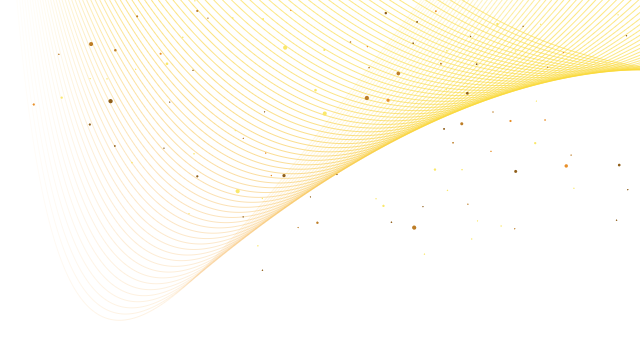
Write a WebGL 2 fragment shader that draws this background.

```glsl
#version 300 es
precision highp float;

uniform vec2 u_resolution;
out vec4 outColor;

vec3 hash3(vec2 p) {
    vec3 q = fract(p.xyx * vec3(0.1031, 0.1030, 0.0973));
    q += dot(q, q.yxz + 33.33);
    return fract((q.xxy + q.yzz) * q.zyx);
}

// Coverage of a shape of half width r at distance d, kept thin below one pixel
float coverage(float d, float r, float pixel) {
    float wide = max(r, 0.5 * pixel);
    return clamp((wide - d) / pixel + 0.5, 0.0, 1.0) * r / wide;
}

// Fan of curves, each tangent to one rising envelope
vec3 drawFan(vec3 color, vec2 p, float pixel) {
    float toCrest = 1.7655 - p.x;
    float reach = max(abs(toCrest), 1e-4);
    float envelope = 0.807 - 0.397 * pow(reach, 1.805);
    float envelopeSlope = 0.7166 * pow(reach, 0.805) * sign(toCrest);

    vec3 ink = mix(vec3(0.96, 0.68, 0.30), vec3(0.98, 0.85, 0.22),
                   smoothstep(0.5, 1.4, p.y + 0.5 * p.x));
    float leftFade = smoothstep(0.0, 0.38, p.x);

    for (int i = 0; i < 69; i++) {
        float contact = 0.506 + 0.02 * float(i);
        float s = min((contact - 0.506) / 1.26, 1.0);
        float u = contact - p.x;
        float bend = mix(1.65, 0.87, s);
        float skew = 1.57 * pow(1.0 - s, 3.0);
        float denom = max(1.0 - skew * u, 0.05);
        float height = envelope + bend * u * u / denom;
        float slope = envelopeSlope - bend * u * (2.0 - skew * u) / (denom * denom);
        float d = abs(p.y - height) / sqrt(1.0 + slope * slope);
        float opacity = mix(0.22, 0.85, smoothstep(0.0, 0.6, s)) * mix(0.15, 1.0, leftFade);
        color = mix(color, ink, coverage(d, 0.0010, pixel) * opacity);
    }
    return color;
}

// Confetti: at most one dot per grid cell, thinning out towards the bottom
vec3 drawDots(vec3 color, vec2 p, float pixel) {
    const float cellSize = 0.07;
    vec2 cell = floor(p / cellSize);
    vec3 place = hash3(cell + 7.0);
    vec3 look = hash3(cell + 71.0);
    vec2 center = (cell + 0.12 + 0.76 * place.xy) * cellSize;

    float lowerEdge = max(0.82 - 1.35 * center.x, 0.08 + 0.1 * center.x);
    float density = 0.5 * smoothstep(lowerEdge - 0.05, lowerEdge + 0.3, center.y);
    float radius = 0.0017 + 0.0045 * pow(look.x, 4.0);

    vec3 tint = vec3(0.56, 0.37, 0.10);
    tint = mix(tint, vec3(0.74, 0.49, 0.15), step(0.35, look.y));
    tint = mix(tint, vec3(0.91, 0.56, 0.16), step(0.52, look.y));
    tint = mix(tint, vec3(0.98, 0.91, 0.42), step(0.72, look.y));
    float dot_ = coverage(length(p - center), radius, pixel);
    return mix(color, tint, dot_ * step(place.z, density));
}

void main() {
    float pixel = 1.0 / u_resolution.y;
    vec2 p = gl_FragCoord.xy * pixel;
    vec3 color = drawFan(vec3(1.0), p, pixel);
    color = drawDots(color, p, pixel);
    outColor = vec4(color, 1.0);
}
```
